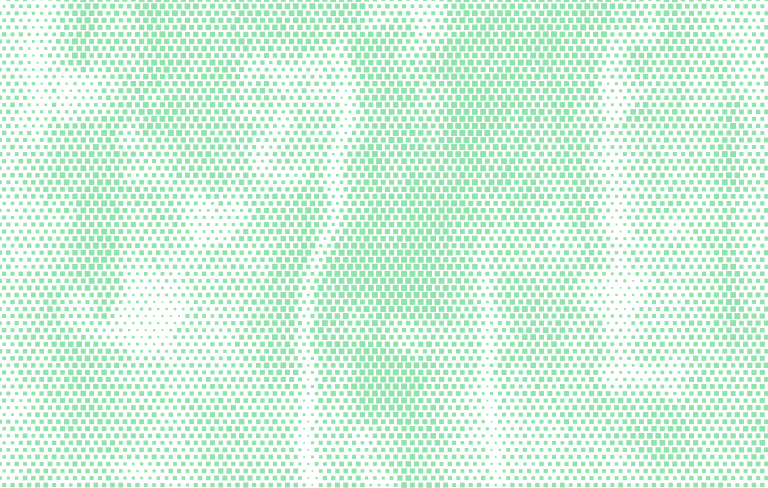
A Shadertoy shader for this pattern:

```glsl
float hash(vec2 p) {
    return fract(sin(dot(p, vec2(127.1, 311.7))) * 43758.5453);
}

float valueNoise(vec2 p) {
    vec2 cell = floor(p);
    vec2 f = fract(p);
    f = f * f * (3.0 - 2.0 * f);
    float low = mix(hash(cell), hash(cell + vec2(1.0, 0.0)), f.x);
    float high = mix(hash(cell + vec2(0.0, 1.0)), hash(cell + 1.0), f.x);
    return mix(low, high, f.y);
}

float fbm(vec2 p) {
    float sum = 0.0;
    float weight = 0.5;
    for (int i = 0; i < 4; i++) {
        sum += weight * valueNoise(p);
        p = p * 2.03 + 17.3;
        weight *= 0.5;
    }
    return sum / 0.9375;
}

// Soft vertical streak centred on x, visible between two heights
float streak(vec2 p, float x, float width, float bottom, float top) {
    float d = (p.x - x) / width;
    float span = smoothstep(bottom - 0.08, bottom + 0.08, p.y)
               * (1.0 - smoothstep(top - 0.12, top + 0.12, p.y));
    return exp(-d * d) * span;
}

// Density of the halftone, 0 = smallest dots, 1 = largest
float tone(vec2 p) {
    float wobble = 0.03 * (valueNoise(p * vec2(2.0, 9.0)) - 0.5);
    vec2 q = vec2(p.x + wobble, p.y);

    // Tall drifting folds and pale patches
    float t = 0.74 + 0.9 * (fbm(q * vec2(6.0, 2.6) + 4.0) - 0.5);
    t -= 0.45 * smoothstep(0.58, 0.78, fbm(q * vec2(7.0, 6.0) + 31.0));

    // Pale winding streaks
    float bend = 0.63 + 0.075 * smoothstep(0.3, 0.75, p.y);
    t -= 0.6 * streak(q, bend, 0.017, -0.2, 0.85);
    t -= 0.5 * streak(q, 1.02 - 0.04 * p.y, 0.014, -0.2, 0.45);
    t -= 0.4 * streak(q, 1.27 - 0.06 * (p.y - 0.4), 0.03, 0.4, 0.8);
    t -= 0.4 * streak(q, 0.08, 0.03, 0.75, 1.2);

    // Dense folds along the upper edge and the right side
    t += 0.3 * streak(q, 0.17, 0.02, 0.85, 1.2);
    t += 0.3 * streak(q, 1.29, 0.03, 0.72, 1.2);
    t += 0.3 * streak(q, 1.49, 0.025, 0.3, 0.9);
    t += 0.2 * streak(q, 0.78, 0.08, 0.15, 0.5);
    return t;
}

void mainImage(out vec4 fragColor, in vec2 fragCoord) {
    vec2 p = fragCoord / iResolution.y;

    // Staggered grid: 92 squares across, about 69 rows down
    vec2 pitch = vec2(1.5706 / 92.0, 0.01443);
    vec2 origin = vec2(0.0, -0.0012);
    vec2 grid = (p - origin) / pitch;
    float row = floor(grid.y);
    float stagger = 0.5 * mod(row, 2.0);
    vec2 id = vec2(floor(grid.x + stagger), row);
    vec2 center = origin + (id + 0.5 - vec2(stagger, 0.0)) * pitch;

    // Square size follows the tone, with slight variation per cell
    float density = tone(center) + 0.28 * (hash(id + 7.0) - 0.5);
    float halfSide = 0.5 * mix(0.0034, 0.0122, clamp(density, 0.0, 1.0));

    // Smoothed coverage of the square
    vec2 edge = clamp((halfSide - abs(p - center)) * iResolution.y + 0.5, 0.0, 1.0);
    vec3 paper = vec3(0.995, 1.0, 0.995);
    vec3 mint = vec3(0.56, 0.89, 0.67);
    fragColor = vec4(mix(paper, mint, edge.x * edge.y), 1.0);
}
```
